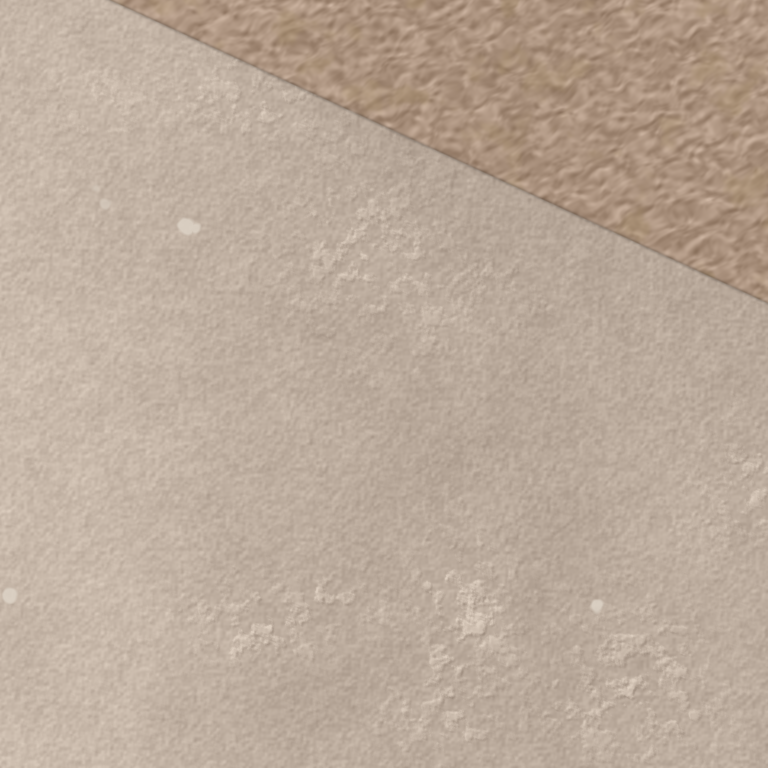
Reproduce this texture procedurally as a WebGL 1 fragment shader.

```glsl
precision highp float;
uniform vec2 u_resolution;

const vec3 STONE_DARK = vec3(0.630, 0.565, 0.510);
const vec3 STONE_LIGHT = vec3(0.820, 0.760, 0.702);
const vec3 CHALK = vec3(0.865, 0.825, 0.775);
const vec3 FIBRE_DARK = vec3(0.530, 0.430, 0.350);
const vec3 FIBRE_LIGHT = vec3(0.800, 0.705, 0.630);
const vec3 FIBRE_OCHRE = vec3(0.640, 0.545, 0.400);
const vec2 EDGE_START = vec2(0.143, 1.0);
const vec2 EDGE_END = vec2(1.0, 0.605);
const float GRAIN_SCALE = 165.0;
const float GRAIN_STRENGTH = 0.40;
const float FLAKE_SCALE = 72.0;
const float FIBRE_SCALE = 95.0;

float hash(vec2 p) {
  vec3 q = fract(vec3(p.xyx) * 0.1031);
  q += dot(q, q.yzx + 33.33);
  return fract((q.x + q.y) * q.z);
}

float noise(vec2 p) {
  vec2 i = floor(p);
  vec2 f = fract(p);
  f = f * f * (3.0 - 2.0 * f);
  float low = mix(hash(i), hash(i + vec2(1.0, 0.0)), f.x);
  float high = mix(hash(i + vec2(0.0, 1.0)), hash(i + vec2(1.0)), f.x);
  return mix(low, high, f.y);
}

float fbm(vec2 p) {
  float sum = 0.0;
  float amplitude = 0.5;
  for (int i = 0; i < 4; i++) {
    sum += amplitude * noise(p);
    p = mat2(1.6, 1.2, -1.2, 1.6) * p + 17.3;
    amplitude *= 0.5;
  }
  return sum / 0.9375;
}

// Soft elliptical weight
float patchAt(vec2 p, vec2 centre, vec2 radius) {
  vec2 d = (p - centre) / radius;
  return exp(-dot(d, d));
}

// Rounded chalk fleck with a slightly uneven rim
float fleck(vec2 p, vec2 centre, float radius) {
  float d = length(p - centre) + 0.003 * (noise(p * 130.0) - 0.5);
  return 1.0 - smoothstep(radius - 0.003, radius + 0.002, d);
}

float flakeHeight(vec2 p) {
  return smoothstep(0.46, 0.78, fbm(p * FLAKE_SCALE));
}

float grainHeight(vec2 p) {
  return 0.55 * noise(p * GRAIN_SCALE) + 0.45 * noise(p.yx * GRAIN_SCALE * 1.45 + 9.0);
}

vec3 stone(vec2 p) {
  // Broad light and shade
  float tone = mix(0.80, 0.47, smoothstep(0.0, 0.62, p.x + 0.12 * (p.y - 0.5)));
  tone += 0.09 * smoothstep(0.65, 1.0, p.x) * (1.0 - smoothstep(0.35, 0.65, p.y));
  tone -= 0.10 * patchAt(p, vec2(0.36, 0.12), vec2(0.15, 0.12));
  tone -= 0.07 * patchAt(p, vec2(0.72, 0.25), vec2(0.06, 0.12));
  tone += 0.24 * (fbm(p * 7.0 + 4.0) - 0.5);
  tone += 0.22 * (fbm(p * 26.0 + 11.0) - 0.5);

  // Worn pale areas
  vec2 q = p + 0.09 * (vec2(fbm(p * 16.0), fbm(p * 16.0 + 31.0)) - 0.5);
  float wear = 0.75 * patchAt(q, vec2(0.47, 0.67), vec2(0.09, 0.11));
  wear += patchAt(q, vec2(0.61, 0.19), vec2(0.055, 0.11));
  wear += 0.8 * patchAt(q, vec2(0.58, 0.05), vec2(0.06, 0.04));
  wear += 0.85 * patchAt(q, vec2(0.82, 0.11), vec2(0.10, 0.09));
  wear += 0.9 * patchAt(q, vec2(0.37, 0.19), vec2(0.12, 0.04));
  wear += 0.6 * patchAt(q, vec2(0.35, 0.87), vec2(0.10, 0.05));
  wear += 0.7 * patchAt(q, vec2(0.98, 0.37), vec2(0.06, 0.08));
  wear += 0.4 * patchAt(q, vec2(0.63, 0.63), vec2(0.10, 0.05));
  wear += 0.35 * patchAt(q, vec2(0.14, 0.86), vec2(0.06, 0.05));
  wear = min(wear, 1.0);
  tone += 0.14 * wear;

  // Raised flakes and fine grain, lit from one side
  vec2 light = vec2(-0.0022, 0.0026);
  float flake = flakeHeight(p);
  float relief = flake - flakeHeight(p + light);
  tone += (0.16 + 0.42 * wear) * relief + 0.42 * wear * (flake - 0.25);
  float grain = grainHeight(p);
  tone += GRAIN_STRENGTH * (grain - 0.5);
  tone += 0.24 * (grain - grainHeight(p + light));
  vec3 colour = mix(STONE_DARK, STONE_LIGHT, clamp(tone, -0.3, 1.25));

  // Isolated flecks
  float flecks = fleck(p, vec2(0.243, 0.705), 0.0115);
  flecks = max(flecks, fleck(p, vec2(0.254, 0.703), 0.007));
  flecks = max(flecks, 0.7 * fleck(p, vec2(0.137, 0.735), 0.007));
  flecks = max(flecks, 0.6 * fleck(p, vec2(0.125, 0.755), 0.005));
  flecks = max(flecks, fleck(p, vec2(0.013, 0.224), 0.010));
  flecks = max(flecks, fleck(p, vec2(0.777, 0.211), 0.009));
  return mix(colour, CHALK, 0.85 * flecks);
}

vec3 carpet(vec2 p) {
  // Short curled fibres
  vec2 bend = vec2(noise(p * 45.0), noise(p * 45.0 + 40.0)) - 0.5;
  vec2 along = mat2(0.86, -0.50, 0.50, 0.86) * p + 0.009 * bend;
  vec2 q = along * FIBRE_SCALE * vec2(0.85, 1.35);
  float strand = 0.6 * noise(q) + 0.4 * noise(q * 1.8 + 13.0);
  float shade = 0.52 + 0.72 * (strand - 0.5);
  shade += 0.45 * (noise(q) - noise(q + vec2(0.15, 0.35)));
  shade += 0.14 * (fbm(p * 12.0) - 0.5);
  vec3 colour = mix(FIBRE_DARK, FIBRE_LIGHT, clamp(shade, 0.0, 1.0));
  float ochre = smoothstep(0.54, 0.76, fbm(p * 24.0 + 7.0));
  return mix(colour, FIBRE_OCHRE, 0.35 * ochre);
}

void main() {
  vec2 p = gl_FragCoord.xy / u_resolution;
  float pixel = 1.0 / min(u_resolution.x, u_resolution.y);
  vec2 edge = normalize(EDGE_END - EDGE_START);
  float side = dot(p - EDGE_START, vec2(-edge.y, edge.x));
  vec3 colour = mix(stone(p), carpet(p), smoothstep(-pixel, pixel, side));

  // Narrow seam
  colour *= 1.0 - 0.17 * exp(-side * side / 0.000006);
  gl_FragColor = vec4(colour, 1.0);
}
```
